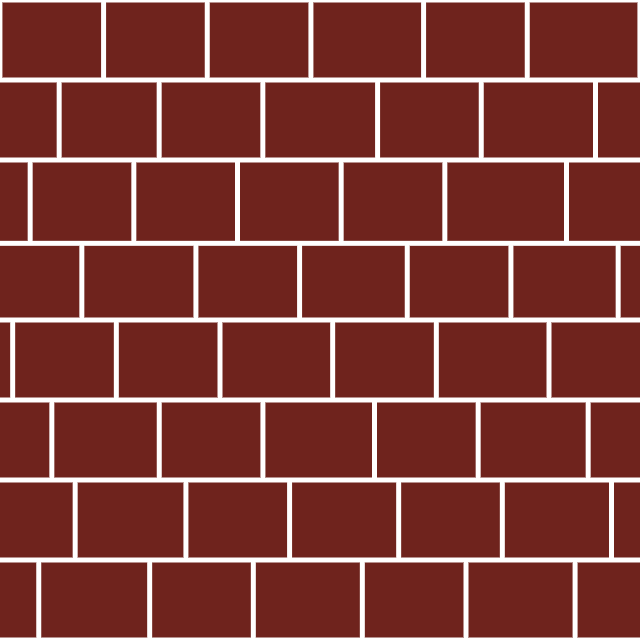
A three.js fragment shader for this pattern:

```glsl
// Running brick wall: eight courses of six dark red bricks with thin white joints.
varying vec2 vUv;

const vec3 BRICK = vec3(0.437, 0.138, 0.112);
const vec3 MORTAR = vec3(1.0);
const float SPAN = 768.0;         // wall units across the canvas
const float COURSE_HEIGHT = 96.0;
const float JOINT = 6.0;          // mortar width
const float BRICK_PITCH = 124.4;  // regular brick plus its joint
const float SLACK = 21.6;         // length each course shares among its long bricks
const float SAGGING_BED = 3.0;    // the one bed joint laid low
const float SAG = 4.0;

// Per course, from the top: first joint, extra length of the first and third brick.
// The fifth brick takes the rest of the slack.
const vec3 COURSES[8] = vec3[8](
  vec3(124.3, 0.0, 10.8),
  vec3(71.0, -4.4, 13.3),
  vec3(36.2, 0.0, 0.0),
  vec3(98.2, 12.5, 4.8),
  vec3(15.2, 0.0, 10.8),
  vec3(62.2, 4.5, 9.5),
  vec3(90.2, 8.5, 6.5),
  vec3(46.5, 8.7, 6.4)
);

// Distance between two positions on a course that wraps around the canvas.
float wrappedDistance(float a, float b) {
  return abs(mod(a - b + 0.5 * SPAN, SPAN) - 0.5 * SPAN);
}

// Distance to the nearest upright joint of a course.
float uprightDistance(float x, vec3 course) {
  float joint = course.x;
  float nearest = SPAN;
  for (int i = 0; i < 6; i++) {
    nearest = min(nearest, wrappedDistance(x, joint));
    float extra = i == 0 ? course.y
                : i == 2 ? course.z
                : i == 4 ? SLACK - course.y - course.z : 0.0;
    joint += BRICK_PITCH + extra;
  }
  return nearest;
}

// Antialiased coverage of a joint.
float jointCoverage(float dist, float pixel) {
  return clamp((0.5 * JOINT - dist) / pixel + 0.5, 0.0, 1.0);
}

void main() {
  vec2 p = vec2(vUv.x, 1.0 - vUv.y) * SPAN;
  vec2 pixel = max(fwidth(p), vec2(0.0001));

  // Nearest bed joint, and the course on this side of it
  float bed = floor(p.y / COURSE_HEIGHT + 0.5);
  float bedY = bed * COURSE_HEIGHT + (bed == SAGGING_BED ? SAG : 0.0);
  float row = clamp(p.y < bedY ? bed - 1.0 : bed, 0.0, 7.0);

  float mortar = max(
    jointCoverage(abs(p.y - bedY), pixel.y),
    jointCoverage(uprightDistance(p.x, COURSES[int(row)]), pixel.x)
  );
  gl_FragColor = vec4(mix(BRICK, MORTAR, mortar), 1.0);
}
```
